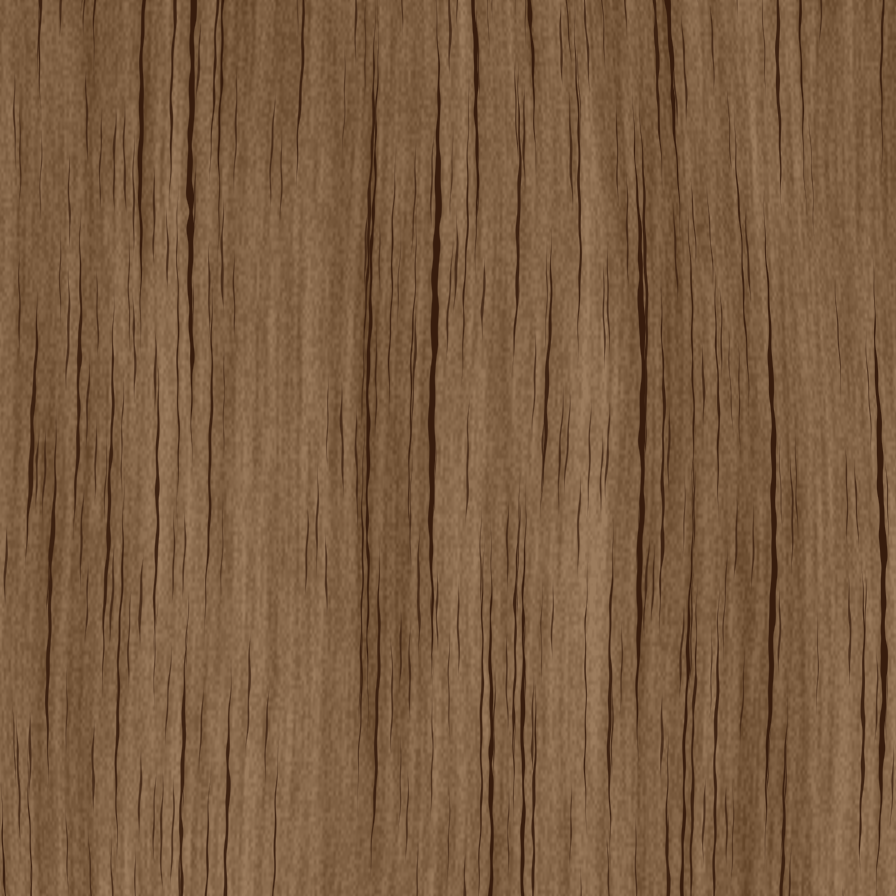
Reproduce this texture procedurally as a Shadertoy shader.

```glsl
// Brown wood veneer with fine vertical fibres and dark, tapering cracks.

const vec3 DARK_WOOD   = vec3(0.415, 0.295, 0.185);
const vec3 LIGHT_WOOD  = vec3(0.595, 0.470, 0.350);
const vec3 CRACK_BROWN = vec3(0.215, 0.110, 0.050);

const float BAND_CONTRAST  = 0.10;
const float FIBRE_CONTRAST = 0.50;
const float GRAIN_CONTRAST = 0.48;
const float EDGE_SOFTNESS  = 0.0014;
const vec2 CALM_STRIPS     = vec2(0.29, 0.88);   // x centres with few cracks
const vec2 CALM_STRENGTH   = vec2(0.85, 0.60);
const float CALM_WIDTH     = 0.065;

vec3 hash3(vec2 cell) {
    vec3 q = fract(vec3(cell.xyx) * vec3(0.1031, 0.1030, 0.0973));
    q += dot(q, q.yxz + 33.33);
    return fract((q.xxy + q.yzz) * q.zyx);
}

// Smooth noise in -0.5 .. 0.5
float noise(vec2 p) {
    vec2 cell = floor(p), f = fract(p);
    f = f * f * (3.0 - 2.0 * f);
    float low  = mix(hash3(cell).x, hash3(cell + vec2(1, 0)).x, f.x);
    float high = mix(hash3(cell + vec2(0, 1)).x, hash3(cell + vec2(1, 1)).x, f.x);
    return mix(low, high, f.y) - 0.5;
}

// Slow sideways drift shared by all fibres and cracks
float drift(vec2 p) {
    return 0.011 * sin(2.6 * p.y + 4.0 * p.x + 0.6)
         + 0.004 * sin(7.0 * p.y + 9.0 * p.x);
}

float crackDensity(float x) {
    vec2 d = (x - CALM_STRIPS) / CALM_WIDTH;
    return 1.0 - dot(CALM_STRENGTH, exp(-d * d));
}

// One layer of cracks: jittered cells, each holding at most one crack
float cracks(vec2 p, float columns, float span, float halfWidth,
             float chance, float seed, float blur) {
    float mask = 0.0;
    for (int i = -1; i <= 1; i++) {
        float column = floor(p.x * columns) + float(i);
        float s = p.y / span + 7.0 * hash3(vec2(column + 20.0, seed)).x;
        vec2 cell = vec2(column + 20.0, floor(s) + seed * 3.0);
        vec3 pick = hash3(cell + 51.0);
        vec3 form = hash3(cell + 137.0);

        float along = fract(s) / mix(0.6, 1.0, form.x);
        float x = (column + 0.15 + 0.7 * pick.y) / columns;
        float present = step(pick.x, chance * crackDensity(x));

        // Lean and small wobble along the crack
        x += (form.y - 0.5) * 0.022 * span * (along - 0.5);
        x += 0.0007 * sin(43.0 * p.y + 40.0 * form.z)
           + 0.0005 * sin(117.0 * p.y + 90.0 * pick.z);

        float taper = smoothstep(0.0, 0.35, along) * (1.0 - smoothstep(0.6, 1.0, along));
        float ragged = 1.0 + 0.9 * noise(vec2(column * 5.3, p.y * 55.0));
        float w = halfWidth * mix(0.5, 1.5, pick.z) * taper * ragged;

        // Box-filtered coverage keeps hairlines smooth
        float cover = clamp(w + 0.5 * blur - abs(p.x - x), 0.0, min(blur, 2.0 * w)) / blur;
        mask = max(mask, cover * present);
    }
    return mask;
}

float woodTone(vec2 p) {
    // Broad bands from layered sines
    float bands = sin(17.0 * p.x + 0.8 * p.y + 3.4)
                + 0.7 * sin(41.0 * p.x - 1.3 * p.y + 1.0)
                + 0.5 * sin(97.0 * p.x + 1.9 * p.y);
    // Stretched fibres, coarse to fine
    float fibres = 0.75 * noise(vec2(70.0, 2.2) * p)
                 + 0.80 * noise(vec2(165.0, 5.0) * p + 31.0)
                 + 0.70 * noise(vec2(310.0, 16.0) * p + 73.0);
    float clouds = noise(vec2(7.0, 3.0) * p + 11.0);
    float grain = noise(vec2(400.0, 210.0) * p + 5.0);
    return 0.53 + BAND_CONTRAST * bands + FIBRE_CONTRAST * fibres
         + 0.28 * clouds + GRAIN_CONTRAST * grain - 0.10 * smoothstep(0.5, 1.0, p.y);
}

void mainImage(out vec4 fragColor, in vec2 fragCoord) {
    vec2 p = fragCoord / iResolution.y;
    float blur = max(EDGE_SOFTNESS, 1.0 / iResolution.y);
    p.x += drift(p);

    vec3 color = mix(DARK_WOOD, LIGHT_WOOD, clamp(woodTone(p), -0.15, 1.1));

    // Long splits, medium cracks and short hairline pores
    float longSplits = cracks(p, 18.0, 0.95, 0.0023, 0.72, 3.0, blur);
    float midCracks  = cracks(p, 36.0, 0.50, 0.0013, 0.55, 17.0, blur);
    float hairlines  = cracks(p, 95.0, 0.16, 0.0008, 0.38, 29.0, blur);
    float dark = max(max(longSplits, 0.92 * midCracks), 0.75 * hairlines);

    // Faint brown stain around the long splits
    float stain = cracks(p, 18.0, 0.95, 0.0036, 0.72, 3.0, 0.005);
    color = mix(color, DARK_WOOD * 0.9, 0.3 * stain);
    color = mix(color, CRACK_BROWN, dark);

    fragColor = vec4(color, 1.0);
}
```
